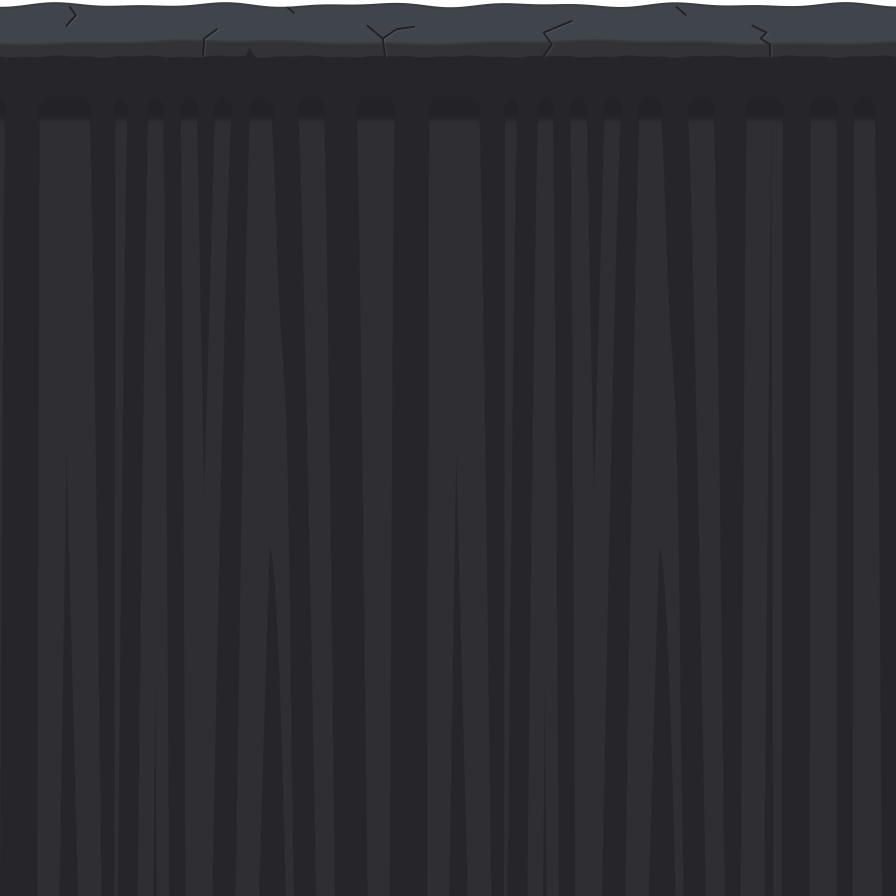
This texture is drawn by a Shadertoy shader. Its source:

```glsl
// A dark wall of tapering vertical flutes below a cracked slate ledge.
// Flutes are trapezoids listed once and repeated in equal bays, with wedges
// cut out of them; the ledge is bounded by sine waves, its cracks by segments.

const float GRID = 768.0;         // design units across the canvas
const float BAY = 334.0;          // width of one repeated bay
const float BAY_START = 20.0;
const float TAIL_X = 628.0;       // the plain flutes at the right begin here
const float FLUTE_TOP = 105.0;

const vec3 SKY = vec3(1.0);
const vec3 WALL = vec3(0.150, 0.146, 0.162);
const vec3 FLUTE = vec3(0.183, 0.180, 0.200);
const vec3 CAP = vec3(0.139, 0.135, 0.150);
const vec3 SLATE = vec3(0.250, 0.272, 0.293);
const vec3 SLATE_RIM = vec3(0.215, 0.232, 0.250);
const vec3 LEDGE_FACE = vec3(0.200, 0.200, 0.207);
const vec3 CRACK = vec3(0.125, 0.130, 0.140);

// Each flute: left and right at its top, left and right at the floor
const vec4 BAY_FLUTES[7] = vec4[7](
    vec4(34, 77, 32, 87), vec4(99, 109, 98, 101),
    vec4(127, 140, 118, 145), vec4(155, 198, 159, 182),
    vec4(214, 233, 202, 252), vec4(256, 278, 271, 287),
    vec4(306, 338, 315, 334));
const vec4 TAIL_FLUTES[3] = vec4[3](
    vec4(640, 671, 635, 670), vec4(695, 717, 694, 717),
    vec4(732, 750, 731, 756));

// Crack segments: start xy, end xy
const vec4 LEFT_CRACKS[9] = vec4[9](
    vec4(60, 6, 65, 13), vec4(65, 13, 57, 22),
    vec4(186, 25, 175, 33), vec4(175, 33, 174, 47),
    vec4(315, 22, 328, 33), vec4(328, 33, 330, 48),
    vec4(328, 33, 340, 25), vec4(340, 25, 355, 23),
    vec4(246, 6, 252, 11));
const vec4 RIGHT_CRACKS[8] = vec4[8](
    vec4(490, 18, 466, 28), vec4(466, 28, 473, 38),
    vec4(473, 38, 466, 48), vec4(645, 22, 657, 28),
    vec4(657, 28, 652, 33), vec4(652, 33, 660, 38),
    vec4(660, 38, 660, 48), vec4(580, 6, 588, 13));

float pixel;                      // size of a pixel in design units

float cover(float d) { return clamp(0.5 + d / pixel, 0.0, 1.0); }

// Positive inside; measured across the flute
float fluteField(vec2 p, vec4 f) {
    float t = pow(clamp((p.y - FLUTE_TOP) / (GRID - FLUTE_TOP), 0.0, 1.0), 0.8);
    vec2 sides = mix(f.xy, f.zw, t);
    return min(p.x - sides.x, sides.y - p.x);
}

// Wedge w: apex xy, then left and right at baseY; bow bends the right side
float wedgeField(vec2 p, vec4 w, float baseY, float bow) {
    float s = (p.y - w.y) / (baseY - w.y);
    if (s <= 0.0) return -GRID;
    float left = mix(w.x, w.z, s);
    float right = mix(w.x, w.w, pow(s, bow));
    return min(p.x - left, right - p.x);
}

float allFlutes(vec2 p) {
    float d = -GRID;
    if (p.x > TAIL_X) {
        for (int i = 0; i < 3; i++) d = max(d, fluteField(p, TAIL_FLUTES[i]));
        return min(d, -wedgeField(p, vec4(661, 108, 655, 663), GRID, 1.0));
    }
    p.x = mod(p.x - BAY_START, BAY) + BAY_START;
    for (int i = 0; i < 7; i++) d = max(d, fluteField(p, BAY_FLUTES[i]));
    // Shoulder on the broad flute
    float shoulder = smoothstep(230.0, 370.0, p.y) * (1.0 - smoothstep(370.0, GRID, p.y));
    d = max(d, min(fluteField(p - vec2(3.5 * shoulder, 0), BAY_FLUTES[4]), p.x - 205.0));
    d = min(d, -wedgeField(p, vec4(57, 390, 51, 67), GRID, 1.0));
    d = min(d, -wedgeField(p, vec4(133, 590, 131.5, 134.5), GRID, 1.0));
    d = min(d, -wedgeField(p, vec4(231, 470, 222, 245), GRID, 0.5));
    return min(d, -wedgeField(p, vec4(175, 425, 169, 184), FLUTE_TOP, 1.0));
}

float segmentDistance(vec2 p, vec4 s) {
    vec2 a = p - s.xy, b = s.zw - s.xy;
    return length(a - b * clamp(dot(a, b) / dot(b, b), 0.0, 1.0));
}

float crackDistance(vec2 p) {
    float d = GRID;
    for (int i = 0; i < 9; i++) d = min(d, segmentDistance(p, LEFT_CRACKS[i]));
    for (int i = 0; i < 8; i++) d = min(d, segmentDistance(p, RIGHT_CRACKS[i]));
    return d;
}

void mainImage(out vec4 fragColor, in vec2 fragCoord) {
    pixel = GRID / iResolution.y;
    vec2 p = fragCoord / iResolution.xy * GRID;
    p.y = GRID - p.y;

    // Wall, soft caps and flutes
    float capInset = 6.0 * (1.0 - smoothstep(83.0, 91.0, p.y));
    float cap = cover(allFlutes(vec2(p.x, FLUTE_TOP)) + 1.0 - capInset);
    cap *= smoothstep(82.0, 86.0, p.y) * (1.0 - smoothstep(98.0, 106.0, p.y));
    vec3 col = mix(WALL, CAP, cap);
    col = mix(col, FLUTE, cover(allFlutes(p)) * smoothstep(98.0, 108.0, p.y));

    // Ledge with uneven borders
    float top = 4.0 + 1.3 * sin(p.x * 0.047 + 2.2) + 0.9 * sin(p.x * 0.083 + 1.0);
    float lip = 35.5 + 1.3 * sin(p.x * 0.019 + 1.2) + 0.6 * sin(p.x * 0.071);
    float foot = 48.5 + 0.6 * sin(p.x * 0.09) + 0.4 * sin(p.x * 0.23);
    float notch = wedgeField(p, vec4(214, 41, 210, 219), 49.0, 1.0);
    col = mix(col, LEDGE_FACE, cover(foot - p.y) * (1.0 - cover(notch)));
    col = mix(col, SLATE_RIM, cover(lip + 1.5 - p.y));
    col = mix(col, SLATE, cover(lip - p.y) * smoothstep(0.0, 3.0, p.y - top));
    if (p.y < 55.0) {
        col += 0.05 * cover(0.6 - crackDistance(p - vec2(1.5, 0.8)));
        col = mix(col, CRACK, cover(0.8 - crackDistance(p)));
    }
    col = mix(col, SKY, cover(top - p.y));
    fragColor = vec4(col, 1.0);
}
```
